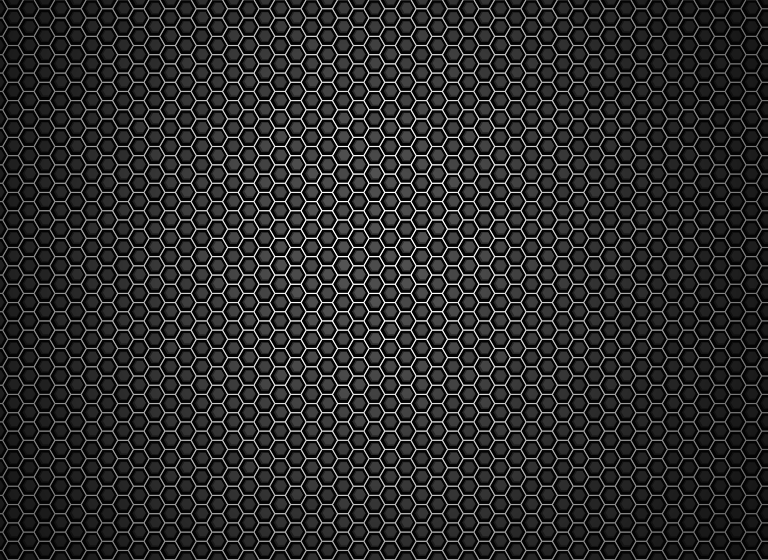
Write a Shadertoy shader that draws this pattern.

```glsl
// A crisp wire honeycomb of flat-topped hexagons over dark recessed floors.
// A staggered lattice gives each cell; hexagon distances cut the wire and the
// two-step floor, and an oval spotlight fades both toward the borders.

const float SQRT3 = 1.7320508;
const vec2 REPEATS = vec2(24.45, 30.5);      // cells across and down
const vec2 LATTICE_PHASE = vec2(0.416, 0.52);
const float WIRE_HALF_WIDTH = 0.035;         // in units of the row pitch
const float FLOOR_RADIUS = 0.325;
const float PLATE_RADIUS = 0.27;
const vec2 FLOOR_SHIFT = vec2(0.02, 0.015);
const vec2 PLATE_SHIFT = vec2(0.055, 0.035);

// Distance from a hexagon's centre, measured across its flat sides
float hexRadius(vec2 p) {
    p = abs(p);
    return max(p.y, 0.5 * (SQRT3 * p.x + p.y));
}

// Offset from the centre of the nearest hexagonal cell
vec2 hexCell(vec2 p) {
    vec2 period = vec2(SQRT3, 1.0);
    vec2 even = mod(p + 0.5 * period, period) - 0.5 * period;
    vec2 odd = mod(p, period) - 0.5 * period;
    return dot(even, even) < dot(odd, odd) ? even : odd;
}

// Smooth coverage of the region where the distance is negative
float coverage(float dist, float softness) {
    return 1.0 - smoothstep(-softness, softness, dist);
}

// Slow variation in about -1..1 from layered sines
float unevenness(vec2 p) {
    return 0.6 * sin(1.7 * p.x + 2.1 * sin(0.9 * p.y))
         + 0.4 * sin(2.9 * p.y - 1.3 * p.x);
}

// Oval spotlight: 1 at its centre, falling off smoothly
float spotlight(vec2 uv, vec2 centre, vec2 radius) {
    vec2 d = (uv - centre) / radius;
    return exp(-dot(d, d));
}

// Coverage of a hexagon of the given radius and centre
float hexMask(vec2 p, vec2 centre, float radius, float softness) {
    return coverage(hexRadius(p - centre) - radius, softness);
}

void mainImage(out vec4 fragColor, in vec2 fragCoord) {
    vec2 uv = fragCoord / iResolution.xy;
    float softness = 0.55 * REPEATS.y / iResolution.y;
    vec2 p = (uv * REPEATS - LATTICE_PHASE) * vec2(SQRT3, 1.0);
    vec2 local = hexCell(p);
    vec2 cellCentre = p - local;
    float light = spotlight(uv, vec2(0.475, 0.56), vec2(0.40, 0.66));
    float variation = unevenness(cellCentre);
    float sway = 1.0 + 0.5 * variation;

    // Black hollow, shadowed floor and the lit plate on it
    float shade = 0.01;
    float floorTone = mix(0.06, 0.31, light) * (1.0 + 0.06 * variation);
    float floorMask = hexMask(local, FLOOR_SHIFT * sway, FLOOR_RADIUS, softness);
    float plateMask = hexMask(local, PLATE_SHIFT * sway, PLATE_RADIUS, softness);
    shade = mix(shade, 0.62 * floorTone, floorMask);
    shade = mix(shade, floorTone, plateMask * floorMask);

    // Bright wire along the cell borders
    float wireEdge = 0.5 - hexRadius(local) - WIRE_HALF_WIDTH;
    float wireTone = mix(0.33, 1.0, light) * (1.0 + 0.04 * variation);
    shade = mix(shade, min(wireTone, 1.0), coverage(wireEdge, softness));

    fragColor = vec4(vec3(shade), 1.0);
}
```
